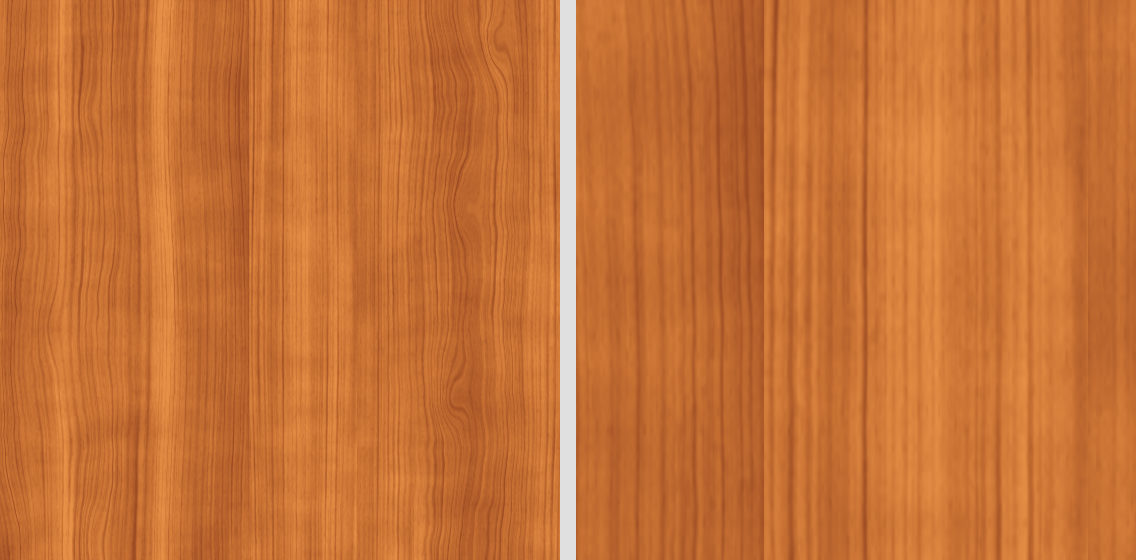
Left, the full canvas; right, a detail of the centre.
Write a Shadertoy shader that draws this texture.

```glsl
// Warm cherry veneer: three upright planks with light and dark bands.
// Grain is drawn as contour lines of a warped x coordinate; bumps in that
// coordinate bend the lines into small eyes. Cross figure and pores finish it.

float hash(vec2 p) {
    vec3 q = fract(p.xyx * 0.1031);
    q += dot(q, q.yzx + 33.33);
    return fract((q.x + q.y) * q.z);
}

float noise(vec2 p) {
    vec2 i = floor(p), f = fract(p);
    f = f * f * (3.0 - 2.0 * f);
    return mix(mix(hash(i), hash(i + vec2(1, 0)), f.x),
               mix(hash(i + vec2(0, 1)), hash(i + vec2(1, 1)), f.x), f.y);
}

// Noise centred on zero
float wave(vec2 p) { return noise(p) - 0.5; }

// Soft vertical band
float band(float x, float centre, float width) {
    float d = (x - centre) / width;
    return exp(-d * d);
}

// Bumps that pull the grain around small eyes, in two figured lanes
float eyes(vec2 p) {
    float bump = 0.0;
    for (float i = 0.0; i < 6.0; i++) {
        vec2 jitter = vec2(hash(vec2(i, 3.0)), hash(vec2(i, 8.0))) - 0.5;
        vec2 centre = vec2(mix(0.13, 0.84, mod(i, 2.0)) + 0.15 * jitter.x,
                           (i + 0.5 + 0.7 * jitter.y) / 6.0);
        vec2 q = (p - centre) / vec2(0.022, 0.055);
        bump += mix(0.014, 0.025, mod(i, 2.0)) * exp(-dot(q, q));
    }
    return bump;
}

// Thin dark growth lines of uneven strength; too dense ones fade to their mean
float growthLines(float grain, float y, float plank, float density) {
    float g = grain * density + 3.0 * noise(vec2(grain * 18.0, plank * 9.0));
    float id = floor(g), f = fract(g);
    float profile = smoothstep(0.25, 0.75, f);
    profile *= profile * (1.0 - smoothstep(0.75, 1.0, f));
    profile = mix(profile, 0.28, smoothstep(0.35, 0.8, fwidth(g)));
    float k = hash(vec2(id + 40.0, plank * 13.0 + density));
    return profile * mix(0.2, 0.75, k * k) * (0.3 + 1.2 * noise(vec2(id * 7.0 + 90.0, y * 6.0)));
}

void mainImage(out vec4 fragColor, in vec2 fragCoord) {
    vec2 p = fragCoord / iResolution.xy;
    float plank = step(0.445, p.x) + step(0.638, p.x);
    float shift = plank * 17.0;

    // Slow bend everywhere, strong ripple only in the figured lanes
    float figured = band(p.x, 0.83, 0.09) + 0.6 * band(p.x, 0.03, 0.05)
                  + 0.5 * band(p.x, 0.18, 0.06) + 0.2 * band(p.x, 0.40, 0.04);
    float bent = p.x + 0.016 * wave(vec2(p.x * 3.0 + shift, p.y * 2.5));
    float grain = bent + eyes(p)
                + figured * 0.050 * wave(p * vec2(7.0, 5.0) + shift)
                + figured * 0.014 * wave(p * vec2(14.0, 14.0) + 5.0)
                + (0.2 + figured) * 0.004 * wave(p * vec2(30.0, 36.0) + 9.0);

    // Broad tone of the planks
    float tone = 0.63;
    tone += 0.50 * band(bent, 0.115, 0.016) + 0.50 * band(bent, 0.292, 0.020);
    tone += 0.25 * band(bent, 0.53, 0.015) + 0.22 * band(bent, 0.71, 0.045);
    tone += 0.45 * band(bent, 0.98, 0.03);
    tone -= 0.34 * band(bent, 0.83, 0.08) + 0.30 * band(bent, 0.03, 0.05);
    tone -= 0.14 * band(bent, 0.19, 0.04);
    tone -= 0.44 * band(p.x, 0.39, 0.055) * (1.0 - step(0.5, plank));
    tone += 0.12 * step(0.5, plank) * (1.0 - step(1.5, plank));
    tone += 0.30 * wave(vec2(p.x * 6.0, p.y * 2.5) + 31.0);

    // Streaks along the grain, from wide to fine
    tone += 0.44 * wave(vec2(grain * 20.0 + shift, p.y * 1.2));
    tone += 0.44 * wave(vec2(grain * 55.0 + shift, p.y * 2.0 + 7.0));
    tone += 0.38 * wave(vec2(grain * 230.0, p.y * 6.0 + 11.0));
    tone -= growthLines(grain, p.y, plank, 95.0);
    tone -= 0.5 * growthLines(grain, p.y, plank, 150.0);

    // Soft shimmer across the grain, in short patches
    float tilt = p.y + 0.03 * wave(p * 9.0 + 60.0);
    tone += 0.26 * wave(vec2(p.x * 14.0 + shift, tilt * 22.0));
    tone += 0.18 * wave(vec2(p.x * 24.0 + shift, tilt * 55.0 + 20.0));

    // Pores, fibre and seams
    tone -= 0.16 * smoothstep(0.65, 0.95, noise(vec2(grain * 420.0, p.y * 90.0)));
    tone += 0.17 * wave(vec2(p.x * 500.0, p.y * 200.0));
    tone -= 0.25 * band(p.x, 0.444, 0.002) + 0.15 * band(p.x, 0.638, 0.002);

    // Dark to middle to light wood
    tone = clamp(tone, -0.5, 1.25);
    vec3 middleWood = vec3(0.78, 0.44, 0.20);
    vec3 wood = middleWood + min(tone - 0.5, 0.0) * vec3(0.16, 0.14, 0.06)
                           + max(tone - 0.5, 0.0) * vec3(0.16, 0.16, 0.10);
    fragColor = vec4(wood, 1.0);
}
```
